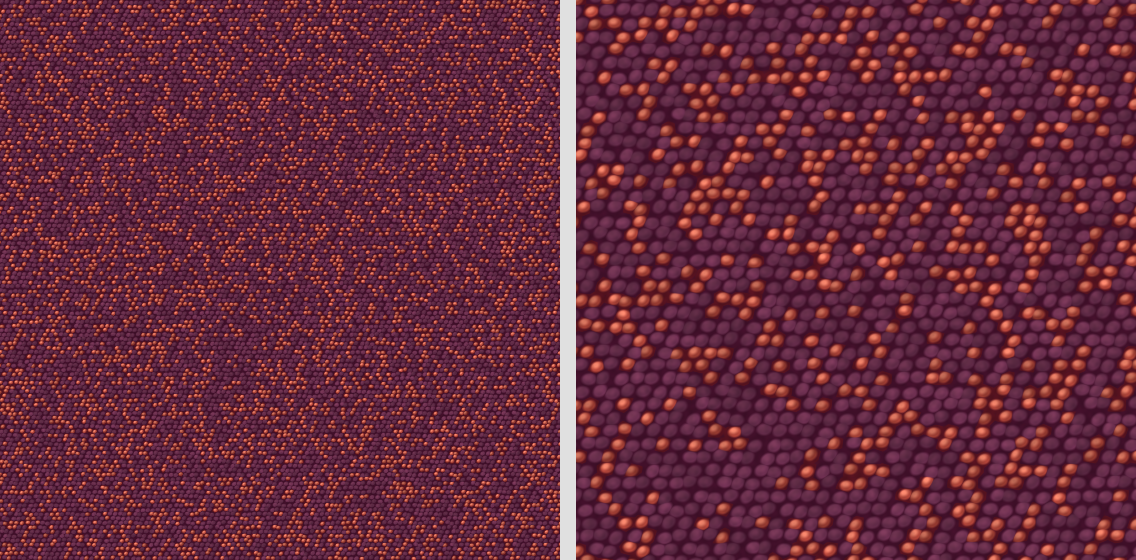
Left: the whole. Right: its middle third, enlarged.
Write a WebGL 1 fragment shader that draws this texture.

```glsl
precision highp float;
// Draws a fine woven upholstery cloth of plum and orange yarn loops.

uniform vec2 u_resolution;

// Weave layout
const float COLUMNS = 108.0;      // loops across the canvas
const float ROWS = 128.0;         // loops up the canvas
const float TWILL_SHIFT = 0.43;   // sideways step of each row, in loops
const float JITTER = 0.38;
const vec2 LOOP_RADII = vec2(0.52, 0.40);
const float LOOP_TILT = 0.45;     // radians
const float SEAM_SHARPNESS = 8.0;

// Yarn mix
const float ORANGE_SHARE = 0.33;
const float CLUSTERING = 0.35;
const float CLUSTER_SCALE = 0.37;
const float YARN_VARIATION = 0.24;
const float FIBRE_SCALE = 250.0;
const float FIBRE_DEPTH = 0.16;

// Colours
const vec3 PLUM_SHADOW = vec3(0.25, 0.06, 0.16);
const vec3 PLUM_BODY = vec3(0.38, 0.165, 0.28);
const vec3 PLUM_TIP = vec3(0.43, 0.20, 0.31);
const vec3 ORANGE_SHADOW = vec3(0.33, 0.07, 0.12);
const vec3 ORANGE_BODY = vec3(0.62, 0.24, 0.20);
const vec3 ORANGE_TIP = vec3(0.86, 0.47, 0.38);
const vec2 LIGHT_OFFSET = vec2(-0.08, 0.10);

vec2 hash2(vec2 p) {
  vec3 q = fract(p.xyx * vec3(0.1031, 0.1030, 0.0973));
  q += dot(q, q.yzx + 33.33);
  return fract((q.xx + q.yz) * q.zy);
}

float cornerGradient(vec2 cell, vec2 offset) {
  float angle = 6.2832 * hash2(cell).x;
  return dot(vec2(cos(angle), sin(angle)), offset);
}

float gradientNoise(vec2 p) {
  vec2 i = floor(p);
  vec2 f = p - i;
  vec2 u = f * f * f * (f * (f * 6.0 - 15.0) + 10.0);
  vec2 e = vec2(1.0, 0.0);
  float low = mix(cornerGradient(i, f), cornerGradient(i + e, f - e), u.x);
  float high = mix(cornerGradient(i + e.yx, f - e.yx),
                   cornerGradient(i + e.xx, f - e.xx), u.x);
  return mix(low, high, u.y);
}

// Distance from a loop's centre, 1.0 at its rim
float loopDistance(vec2 p, float tilt, float size) {
  float c = cos(tilt);
  float s = sin(tilt);
  vec2 along = vec2(c * p.x + s * p.y, c * p.y - s * p.x);
  return length(along / (LOOP_RADII * size));
}

// Shaded colour of one loop, from its dark rim to its lit tip
vec3 loopColor(float rim, float lit, float orange, float shade, float blur) {
  vec3 shadow = mix(PLUM_SHADOW, ORANGE_SHADOW, orange);
  vec3 body = mix(PLUM_BODY, ORANGE_BODY, orange) * shade;
  vec3 tip = mix(PLUM_TIP, ORANGE_TIP, orange) * shade;
  float cover = 1.0 - smoothstep(0.68 - blur, 1.12 + blur, rim);
  float glow = 1.0 - smoothstep(0.15, 0.85 + blur, lit);
  return mix(shadow, mix(body, tip, glow), cover);
}

void main() {
  float canvas = min(u_resolution.x, u_resolution.y);
  vec2 uv = gl_FragCoord.xy / canvas;
  float blur = 0.4 * COLUMNS / canvas;

  // Slanted lattice: each row steps sideways to form the twill line
  vec2 lattice = uv * vec2(COLUMNS, ROWS);
  lattice.x -= lattice.y * TWILL_SHIFT;
  vec2 home = floor(lattice);

  vec3 colorSum = vec3(0.0);
  float weightSum = 0.0;
  for (int y = -1; y <= 1; y++) {
    for (int x = -1; x <= 1; x++) {
      vec2 cell = home + vec2(float(x), float(y));
      vec2 place = hash2(cell + 17.0);
      vec2 kind = hash2(cell + 241.0);
      vec2 d = lattice - cell - 0.5 - JITTER * (place - 0.5);
      vec2 p = vec2(d.x + d.y * TWILL_SHIFT, d.y * COLUMNS / ROWS);

      float patchiness = CLUSTERING * gradientNoise(cell * CLUSTER_SCALE);
      float orange = step(1.0 - ORANGE_SHARE, kind.x + patchiness);
      float tilt = LOOP_TILT + 0.8 * (kind.y - 0.5);
      float size = mix(1.03, 0.93, orange);
      float shade = 1.0 + YARN_VARIATION * (place.x - 0.5);

      float rim = loopDistance(p, tilt, size);
      float lit = loopDistance(p - LIGHT_OFFSET, tilt, size);
      float weight = exp(-SEAM_SHARPNESS * rim * rim) + 1e-9;
      colorSum += weight * loopColor(rim, lit, orange, shade, blur);
      weightSum += weight;
    }
  }

  // Fine fibres roughen the yarn
  float fibre = 1.0 + FIBRE_DEPTH * gradientNoise(uv * FIBRE_SCALE);
  gl_FragColor = vec4(colorSum / weightSum * fibre, 1.0);
}
```
